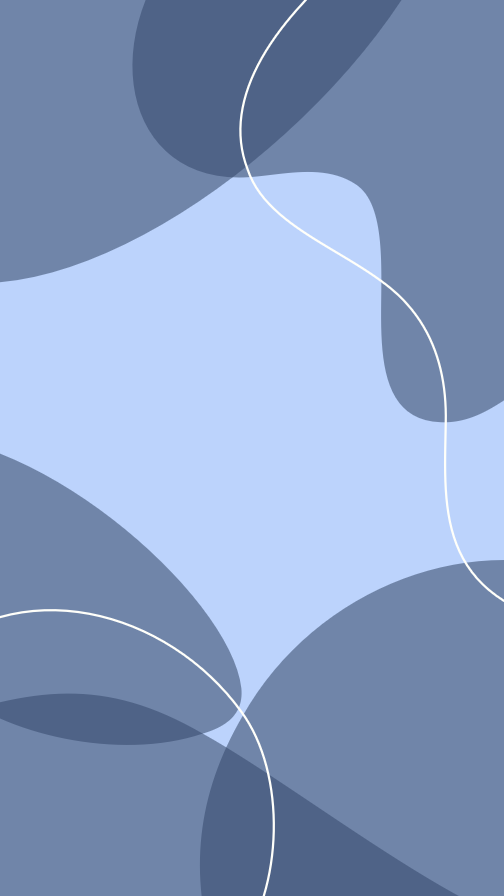
Write a Shadertoy shader that draws this background.

```glsl
// Flat wallpaper of five soft blue blobs that darken where they overlap,
// crossed by two thin pale lines. Every outline is a chain of cubic Beziers;
// a distance and a crossing parity turn each chain into a filled shape.

const float SEGMENTS = 24.0;
const vec2 EMPTY = vec2(1e3, 1.0);   // far away, outside

vec2 bezier(vec2 a, vec2 b, vec2 c, vec2 d, float t) {
    float u = 1.0 - t;
    return u*u*u*a + 3.0*u*u*t*b + 3.0*u*t*t*c + t*t*t*d;
}

// Adds one curve to a shape: x keeps the least distance, y the side (-1 inside).
// The side flips for each crossing between p and the empty midline y = 8.
void addCurve(inout vec2 shape, vec2 p, vec2 a, vec2 b, vec2 c, vec2 d) {
    vec2 start = a;
    for (float i = 1.0; i <= SEGMENTS; i++) {
        vec2 end = bezier(a, b, c, d, i / SEGMENTS);
        vec2 along = end - start, rel = p - start;
        float h = clamp(dot(rel, along) / dot(along, along), 0.0, 1.0);
        shape.x = min(shape.x, length(rel - along * h));
        if ((start.x <= p.x) != (end.x <= p.x)) {
            float crossY = start.y + along.y * rel.x / along.x;
            if ((crossY - p.y) * (crossY - 8.0) < 0.0) shape.y = -shape.y;
        }
        start = end;
    }
}

// Coverage of a filled shape with a one pixel soft edge
float fill(vec2 shape, float px) {
    return clamp(0.5 - shape.x * shape.y / px, 0.0, 1.0);
}

void mainImage(out vec4 fragColor, in vec2 fragCoord) {
    // Canvas of 9 by 16 units
    vec2 p = fragCoord / iResolution.xy * vec2(9.0, 16.0);
    float px = 16.0 / iResolution.y;

    // Upper left sweep
    vec2 sweep = EMPTY;
    addCurve(sweep, p, vec2(0, 10.96), vec2(2.4, 11.17), vec2(5.52, 13.5), vec2(7.17, 16));

    // Upper right drape
    vec2 drape = EMPTY;
    addCurve(drape, p, vec2(2.6, 16), vec2(1.98, 14.44), vec2(2.6, 12.83), vec2(4.27, 12.83));
    addCurve(drape, p, vec2(4.27, 12.83), vec2(4.9, 12.83), vec2(5.73, 13.12), vec2(6.35, 12.71));
    addCurve(drape, p, vec2(6.35, 12.71), vec2(6.77, 12.44), vec2(6.81, 11.69), vec2(6.81, 11));
    addCurve(drape, p, vec2(6.81, 11), vec2(6.81, 9.96), vec2(6.67, 8.5), vec2(7.87, 8.46));
    addCurve(drape, p, vec2(7.87, 8.46), vec2(8.33, 8.44), vec2(8.69, 8.65), vec2(9, 8.85));

    // Left leaf
    vec2 leaf = EMPTY;
    addCurve(leaf, p, vec2(0, 7.9), vec2(2.08, 7.08), vec2(4.17, 4.96), vec2(4.31, 3.71));
    addCurve(leaf, p, vec2(4.31, 3.71), vec2(4.35, 3.29), vec2(4.1, 3.04), vec2(3.62, 2.9));
    addCurve(leaf, p, vec2(3.62, 2.9), vec2(2.5, 2.52), vec2(1.04, 2.71), vec2(0, 3.17));

    // Lower left hill
    vec2 hill = EMPTY;
    addCurve(hill, p, vec2(0, 3.46), vec2(1.25, 3.75), vec2(2.29, 3.67), vec2(3.62, 2.9));
    addCurve(hill, p, vec2(3.62, 2.9), vec2(5.1, 2.08), vec2(7.6, 0.12), vec2(9.17, -0.46));

    // Lower right dome
    vec2 dome = EMPTY;
    addCurve(dome, p, vec2(3.6, 0), vec2(3.48, 1.1), vec2(3.71, 2.15), vec2(4.33, 3.21));
    addCurve(dome, p, vec2(4.33, 3.21), vec2(5.31, 4.96), vec2(7.19, 6), vec2(9, 6));

    // Thin lines: a long wave and a lower arc
    vec2 line = EMPTY;
    addCurve(line, p, vec2(5.46, 16), vec2(4.48, 14.96), vec2(4.06, 13.92), vec2(4.42, 12.98));
    addCurve(line, p, vec2(4.42, 12.98), vec2(4.73, 12.04), vec2(5.94, 11.62), vec2(6.81, 10.98));
    addCurve(line, p, vec2(6.81, 10.98), vec2(7.69, 10.35), vec2(7.98, 9.44), vec2(7.96, 8.46));
    addCurve(line, p, vec2(7.96, 8.46), vec2(7.94, 7.25), vec2(7.83, 6), vec2(9, 5.27));
    addCurve(line, p, vec2(0, 4.98), vec2(1.56, 5.42), vec2(3.33, 4.65), vec2(4.31, 3.29));
    addCurve(line, p, vec2(4.31, 3.29), vec2(4.92, 2.46), vec2(5.04, 1.1), vec2(4.71, 0));

    // One layer is slate, two layers are deep slate
    float layers = fill(sweep, px) + fill(drape, px) + fill(leaf, px)
                 + fill(hill, px) + fill(dome, px);
    vec3 color = mix(vec3(0.737, 0.828, 0.988), vec3(0.44, 0.523, 0.664), min(layers, 1.0));
    color = mix(color, vec3(0.31, 0.388, 0.528), clamp(layers - 1.0, 0.0, 1.0));
    color = mix(color, vec3(1.0, 1.0, 0.98), clamp(0.5 + (0.02 - line.x) / px, 0.0, 1.0));
    fragColor = vec4(color, 1.0);
}
```
